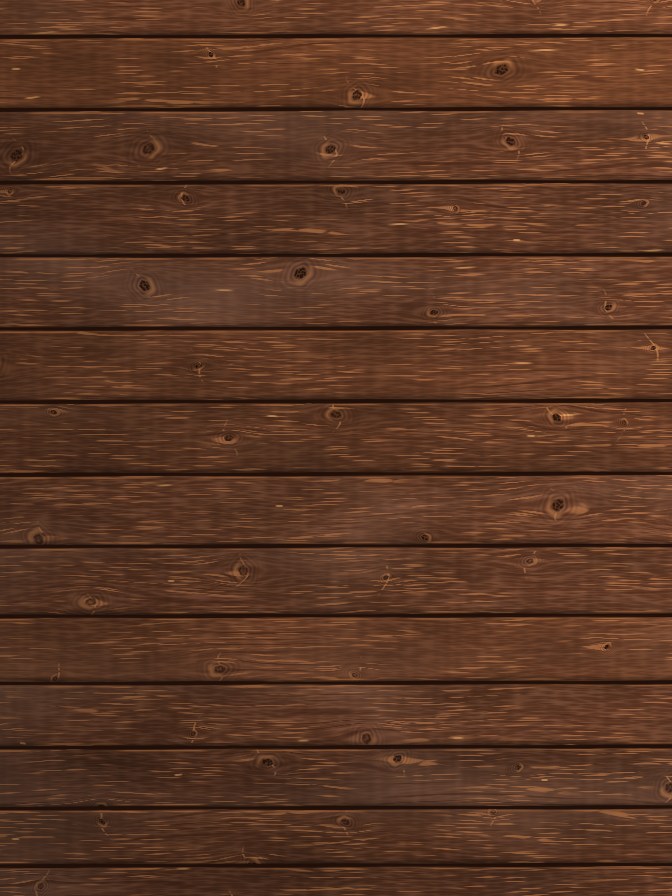
Reproduce this texture procedurally as a Shadertoy shader.

```glsl
// Dark stained horizontal wooden planks with grain, knots and worn edges.

vec2 hash2(vec2 p) {
    p = vec2(dot(p, vec2(127.1, 311.7)), dot(p, vec2(269.5, 183.3)));
    return fract(sin(p) * 43758.5);
}

// Cellular noise: distance to the nearest scattered point.
float cells(vec2 p) {
    vec2 base = floor(p), local = fract(p);
    float nearest = 2.0;
    for (int j = -1; j <= 1; j++)
        for (int i = -1; i <= 1; i++) {
            vec2 cell = vec2(i, j);
            nearest = min(nearest, length(cell + hash2(base + cell) - local));
        }
    return nearest;
}

void mainImage(out vec4 fragColor, in vec2 fragCoord) {
    float px = 1.0 / iResolution.y;
    vec2 uv = fragCoord * px;

    // Planks, counted from the top; they get narrower near the bottom.
    float depth = 1.0 - uv.y + 0.002 * (uv.x - 0.37);
    float low = max(depth - 0.45, 0.0);
    float row = (depth - 0.0404) / 0.0815 + 4.7 * low * low * low + 1.0;
    float slope = 12.27 + 14.1 * low * low;
    float id = floor(row), across = fract(row);
    float below = across / slope, above = (1.0 - across) / slope;
    vec2 tone = hash2(vec2(id, 4.7));
    vec2 q = vec2(uv.x + tone.x * 0.2, (across - 0.5) / slope);

    // Knots: each bends the grain around itself and may trail a pale crack.
    float height = q.y, core = 0.0, halo = 0.0, rings = 0.0, cracks = 0.0;
    for (int i = -1; i <= 1; i++) {
        float cell = floor(q.x / 0.17) + float(i);
        vec2 place = hash2(vec2(cell, id * 7.0 + 3.0));
        vec2 kind = hash2(vec2(cell + 31.0, id * 5.0 + 1.0));
        float radius = mix(0.003, 0.008, kind.x * kind.x);
        vec2 d = q - vec2((cell + 0.15 + 0.7 * place.x) * 0.17, (place.y - 0.5) * 0.065);
        float present = step(0.25, kind.y);
        float angle = atan(d.y, d.x);
        float dist = length(d * vec2(0.85, 1.0)) / radius;
        dist *= 1.0 + 0.14 * sin(angle * 2.0 + kind.x * 40.0) + 0.05 * sin(angle * 5.0 + kind.y * 60.0);
        vec2 bend = d / (radius * vec2(6.0, 2.6));
        height -= present * d.y * 0.9 * exp(-dot(bend, bend));
        core += present * smoothstep(1.0, 0.6, dist) * (0.35 + 0.55 * place.x);
        halo += present * exp(-pow((dist - 1.25) * 4.0, 2.0))
              * smoothstep(-0.3, 0.8, sin(angle + kind.y * 25.0));
        rings += present * sin(dist * 9.0) * exp(-dist * dist * 0.25);
        float wander = d.x - radius * sin(d.y * 150.0 + kind.x * 9.0) - d.y * (place.x - 0.5);
        cracks += step(0.4, kind.y) * smoothstep(0.0017, 0.0004, abs(wander))
                * smoothstep(0.025, 0.008, abs(d.y)) * step(0.8, dist);
    }

    // Grain: stretched cells for fibres, layered sines for growth lines.
    vec2 g = vec2(q.x, height + id * 0.37);
    g.y += 0.0015 * sin(q.x * 13.0 + id * 2.3) + 0.0007 * sin(q.x * 31.0 + id);
    float fibres = 0.65 * cells(g * vec2(45.0, 400.0)) + 0.35 * cells(g * vec2(9.0, 150.0) + 9.0);
    float blotch = cells(q * vec2(6.0, 18.0) + id * 3.7);
    float phase = g.y * 640.0 + 2.5 * sin(q.x * 7.0 + id * 4.0)
                + 1.4 * sin(q.x * 19.0 + g.y * 90.0) + 2.0 * sin(g.y * 210.0);
    float darkLines = smoothstep(0.75, 1.0, sin(phase)) * smoothstep(0.35, 0.8, blotch);
    float sawMarks = sin(uv.x * 420.0 + 2.0 * sin(uv.x * 37.0)) * sin(uv.x * 67.0 + id);

    // Stain: each plank has its own warmth, with a greyer sheen in places.
    float warm = max(0.6 * smoothstep(0.45, 1.0, tone.y), step(abs(id - 1.0), 0.1));
    vec3 color = mix(vec3(0.295, 0.17, 0.11), vec3(0.39, 0.245, 0.17), smoothstep(0.2, 0.75, fibres));
    float sheen = smoothstep(0.35, 0.85, cells(uv * vec2(3.0, 9.0) + 5.0)) * (1.0 - warm);
    color = mix(color, vec3(0.43, 0.30, 0.235), 0.55 * sheen);
    color = mix(color, vec3(0.46, 0.265, 0.15), warm * (0.25 + 0.5 * fibres));
    color *= 0.88 + 0.2 * tone.x + 0.28 * (blotch - 0.45) + 0.025 * sawMarks;
    color = mix(color, vec3(0.21, 0.11, 0.07), 0.5 * darkLines);

    // Worn grain: sparse, crisp pale threads gathered in patches.
    float wornArea = smoothstep(0.5, 0.2, cells(q * vec2(6.0, 20.0) + id * 8.1 + 40.0));
    float broken = smoothstep(0.5, 0.35, cells(g * vec2(26.0, 170.0) + 3.0));
    float threads = smoothstep(0.82, 0.98, sin(phase + 2.6)) * broken * wornArea;
    float slivers = smoothstep(0.24, 0.12, cells(g * vec2(13.0, 250.0) + 21.0))
                  * smoothstep(0.55, 0.3, cells(q * vec2(9.0, 30.0) + id * 2.9));
    color = mix(color, vec3(0.66, 0.42, 0.25), 0.65 * max(threads, slivers));

    // Rare bright scratches of mixed length.
    vec2 slot = vec2(q.x * 7.0, q.y * 34.0 + 0.5);
    vec2 pick = hash2(floor(slot) + id * 17.0), size = hash2(floor(slot) + id * 23.0 + 5.0);
    vec2 s = (fract(slot) - 0.25 - 0.5 * pick) / vec2(7.0, 34.0);
    s.y += s.x * (size.y - 0.5) * 0.25;
    float scratch = smoothstep(0.0015, 0.0006, abs(s.y)) * step(0.8, size.x)
                  * smoothstep(0.004 + 0.025 * pick.x * pick.y, 0.002, abs(s.x));
    color = mix(color, vec3(0.76, 0.55, 0.33), 0.75 * scratch);

    // Knot colours.
    color *= 1.0 + 0.22 * rings;
    color = mix(color, vec3(0.66, 0.43, 0.25), 0.6 * min(halo, 1.0));
    color = mix(color, vec3(0.66, 0.44, 0.27), 0.65 * min(cracks, 1.0) * broken);
    float mottle = smoothstep(0.2, 0.7, cells(q * 330.0));
    color = mix(color, mix(vec3(0.10, 0.05, 0.03), vec3(0.30, 0.17, 0.10), mottle), min(core, 0.95));

    // Light falls from the upper right.
    color *= 1.03 + 0.32 * (uv.x / 0.75 - 0.5) + 0.16 * (uv.y - 0.5);

    // Rounded plank edges, chipped highlights and dark gaps.
    color *= 1.0 - 0.4 * smoothstep(0.009, 0.0, above) - 0.1 * smoothstep(0.007, 0.0, below);
    float chips = smoothstep(0.6, 0.25, cells(vec2(uv.x * 16.0, id * 6.4)));
    float lip = exp(-pow((below - 0.0037) / 0.001, 2.0)) * (0.12 + 0.6 * chips)
              + exp(-pow((above - 0.004) / 0.001, 2.0)) * 0.7 * chips * wornArea;
    color = mix(color, vec3(0.62, 0.38, 0.21), lip);
    float halfGap = 0.0019 + 0.0004 * sin(uv.x * 23.0 + id);
    float gap = 1.0 - smoothstep(halfGap - 0.6 * px, halfGap + 0.6 * px, min(below, above));
    color = mix(color, vec3(0.12, 0.055, 0.03), 0.95 * gap);

    fragColor = vec4(clamp(color, 0.0, 1.0), 1.0);
}
```
